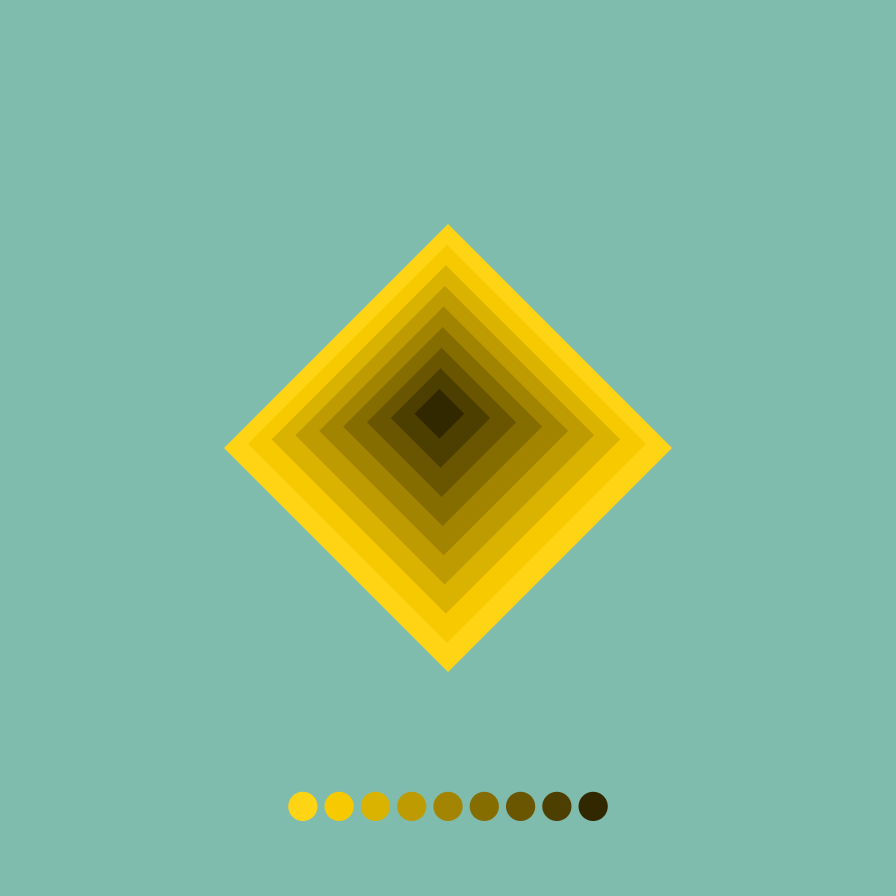
Write a Shadertoy shader that draws this background.

```glsl
// Nested diamonds sinking from bright yellow to near black on a flat teal ground,
// with a row of dots below showing the same ramp. Both come from one loop over
// the steps, using distance functions and a lightness ramp of a single hue.

#define STEPS 9
#define DIAMOND_RADIUS 0.25
#define CENTER_DRIFT vec2(-0.001194, 0.004774)
#define DOT_RADIUS 0.0163
#define DOT_SPACING 0.0405
#define DOT_HEIGHT -0.4
#define LIGHT_START 0.539
#define LIGHT_STEP 0.0553
#define HUE vec3(1.0, 0.816, 0.0)
#define BACKGROUND vec3(0.502, 0.737, 0.682)

float diamondDistance(vec2 p, float radius) {
    return (abs(p.x) + abs(p.y) - radius) * 0.70710678;
}

float circleDistance(vec2 p, float radius) {
    return length(p) - radius;
}

// Fully saturated colour of the hue at a given lightness
vec3 rampColor(float stepIndex) {
    float lightness = LIGHT_START - LIGHT_STEP * stepIndex;
    float chroma = 1.0 - abs(2.0 * lightness - 1.0);
    return lightness + chroma * (HUE - 0.5);
}

float coverage(float dist, float pixel) {
    return clamp(0.5 - dist / pixel, 0.0, 1.0);
}

void mainImage(out vec4 fragColor, in vec2 fragCoord) {
    float pixel = 1.0 / min(iResolution.x, iResolution.y);
    vec2 p = (fragCoord - 0.5 * iResolution.xy) * pixel;
    vec3 color = BACKGROUND;

    for (int i = 0; i < STEPS; i++) {
        float k = float(i);
        vec3 shade = rampColor(k);

        // Diamond: shrinks evenly while its centre drifts upwards
        float radius = DIAMOND_RADIUS * (1.0 - k / float(STEPS));
        float diamond = diamondDistance(p - CENTER_DRIFT * k, radius);
        color = mix(color, shade, coverage(diamond, pixel));

        // Matching dot in the centred row
        float dotX = (k - 0.5 * float(STEPS - 1)) * DOT_SPACING;
        float disc = circleDistance(p - vec2(dotX, DOT_HEIGHT), DOT_RADIUS);
        color = mix(color, shade, coverage(disc, pixel));
    }

    fragColor = vec4(color, 1.0);
}
```
